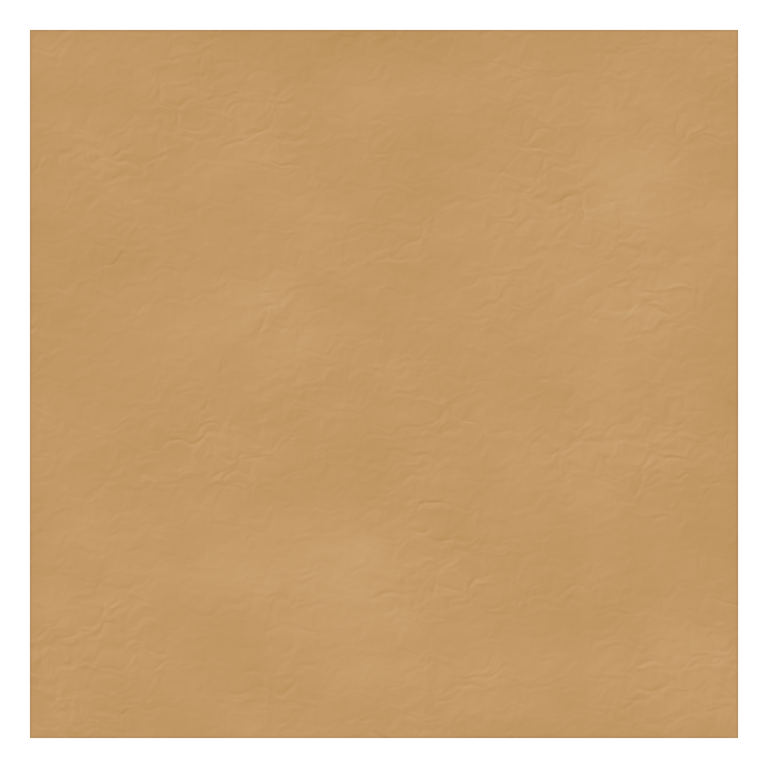
Write a Shadertoy shader that draws this texture.

```glsl
// A square sheet of tan, leathery paper on a white margin.
// A height field of fine grain and warped creases is lit from the upper left,
// then laid over broad, soft blotches of lighter and darker tan.

vec2 hashGradient(vec2 cell) {
    vec3 q = fract(vec3(cell.xyx) * vec3(0.1031, 0.1030, 0.0973));
    q += dot(q, q.yzx + 33.33);
    float angle = 6.2832 * fract((q.x + q.y) * q.z);
    return vec2(cos(angle), sin(angle));
}

float gradientNoise(vec2 p) {
    vec2 i = floor(p), f = fract(p);
    vec2 u = f * f * f * (f * (f * 6.0 - 15.0) + 10.0);
    vec2 e = vec2(1.0, 0.0);
    float a = dot(hashGradient(i), f);
    float b = dot(hashGradient(i + e.xy), f - e.xy);
    float c = dot(hashGradient(i + e.yx), f - e.yx);
    float d = dot(hashGradient(i + e.xx), f - e.xx);
    return mix(mix(a, b, u.x), mix(c, d, u.x), u.y);
}

float fbm(vec2 p) {
    float sum = 0.0, amplitude = 1.0;
    for (int octave = 0; octave < 4; octave++) {
        sum += amplitude * gradientNoise(p);
        p = mat2(1.6, 1.2, -1.2, 1.6) * p + 17.3;
        amplitude *= 0.5;
    }
    return sum;
}

// Thin furrows along the zero lines of a noise, broken up by a mask
float crease(vec2 p, float width) {
    float furrow = 1.0 - smoothstep(0.0, width, abs(gradientNoise(p)));
    return furrow * smoothstep(-0.05, 0.35, gradientNoise(p * 0.6 + 41.7));
}

float surfaceHeight(vec2 p) {
    vec2 warp = vec2(gradientNoise(p * 34.0), gradientNoise(p * 34.0 + 9.2));
    vec2 q = p + 0.016 * warp;
    float grain = 0.55 * gradientNoise(q * vec2(48.0, 74.0))
                + 0.28 * gradientNoise(q * vec2(105.0, 135.0) + 5.1);
    float wrinkled = smoothstep(-0.25, 0.4, gradientNoise(p * 7.0 + 3.6));
    float furrows = 0.32 * crease(q * vec2(9.0, 17.0) + 2.4, 0.09)
                  + 0.34 * crease(q * vec2(24.0, 30.0) + 7.9, 0.15);
    return grain * (0.55 + 0.6 * wrinkled) - furrows * (0.4 + 0.8 * wrinkled);
}

void mainImage(out vec4 fragColor, in vec2 fragCoord) {
    vec2 p = fragCoord / iResolution.xy;
    float pixel = 1.0 / min(iResolution.x, iResolution.y);

    // Relief: slopes facing the light brighten, the others darken
    vec2 towardLight = 0.0017 * vec2(-0.6, 0.8);
    float relief = surfaceHeight(p - towardLight) - surfaceHeight(p + towardLight);

    // Broad stains, slightly drawn out sideways, and a worn rim
    float stain = fbm(p * vec2(2.6, 3.6) + 6.3);
    float mottling = fbm(p * vec2(12.0, 19.0) + 1.8);
    float inset = 0.461 - max(abs(p.x - 0.5), abs(p.y - 0.5));
    float rim = exp(-max(inset, 0.0) / 0.03);

    float tone = 2.3 * relief + 1.4 * stain + 0.5 * mottling - 0.5 * rim + 0.1;
    tone = clamp(tone, -3.0, 3.0);
    vec3 tan_ = vec3(0.762, 0.602, 0.400);
    vec3 sheet = tan_ + tone * vec3(0.019, 0.023, 0.030);

    // Dark cut edge and the white margin
    sheet *= 1.0 - 0.07 * (1.0 - smoothstep(0.0, 0.004, inset));
    float coverage = smoothstep(-0.7 * pixel, 0.7 * pixel, inset);
    fragColor = vec4(mix(vec3(1.0), sheet, coverage), 1.0);
}
```
